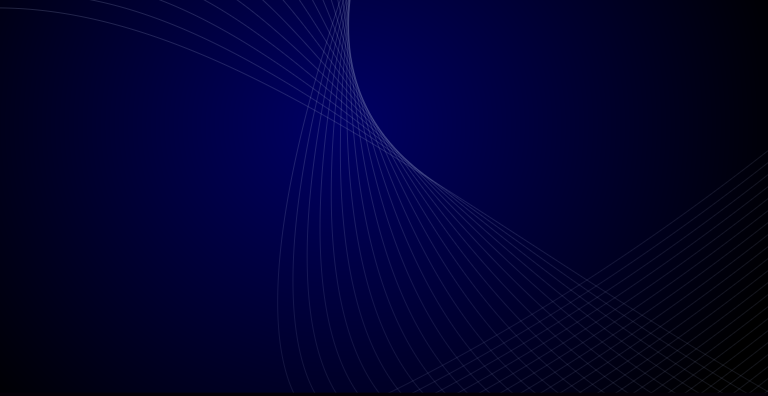
Give the GLSL for this background, as a WebGL 1 fragment shader.

```glsl
precision highp float;
// A deep blue radial glow fading to black, crossed by a twisted sheet of
// hairlines. The sheet blends two cubic Bezier curves; a second fan of
// offset parabolas rises to the right. Lengths are in canvas heights.

uniform vec2 u_resolution;

const int STRANDS = 22;
const vec2 SWEEP = vec2(-0.4, 1.0); // every strand descends along this axis

// Antialiased hairline coverage at distance d
float hairline(float d) {
  float pixel = 1.0 / u_resolution.y;
  return clamp(0.5 + (0.0012 - abs(d)) / pixel, 0.0, 1.0);
}

vec2 bezier(vec2 a, vec2 b, vec2 c, vec2 d, float s) {
  float r = 1.0 - s;
  return r * r * r * a + 3.0 * r * s * (r * b + s * c) + s * s * s * d;
}

// Distance to a strand: bisect along SWEEP, then measure to the tangent
float strandDistance(vec2 p, float t) {
  vec2 a = mix(vec2(1.263, 1.758), vec2(0.0, 0.980), t);
  vec2 b = mix(vec2(1.174, 1.907), vec2(0.606, 0.975), t);
  vec2 c = mix(vec2(0.412, 0.169), vec2(1.212, 0.419), t);
  vec2 d = mix(vec2(0.821, -0.086), vec2(2.020, -0.035), t);
  float target = dot(p, SWEEP);
  float s = 0.5;
  float stride = 0.25;
  for (int i = 0; i < 13; i++) {
    float level = dot(bezier(a, b, c, d, s), SWEEP);
    s += level > target ? stride : -stride;
    stride *= 0.5;
  }
  float r = 1.0 - s;
  vec2 tangent = normalize(r * r * (b - a) + 2.0 * r * s * (c - b) + s * s * (d - c));
  vec2 offset = p - bezier(a, b, c, d, s);
  return offset.x * tangent.y - offset.y * tangent.x;
}

// Distance to one rising parabola of the right-hand fan
float fanDistance(vec2 p, float k) {
  float u = p.x - 0.997;
  float height = 0.015 + 0.5 * u + 0.15 * u * u - 0.0303 * k;
  float slope = 0.5 + 0.3 * u;
  return (p.y - height) / sqrt(1.0 + slope * slope);
}

void main() {
  vec2 p = gl_FragCoord.xy / u_resolution.y;

  // Background glow
  float radius = length((p - vec2(0.859, 0.684)) / vec2(1.08, 1.0));
  vec3 color = vec3(0.0, 0.0, max(0.40 - 0.368 * radius, 0.0));

  // Line strength, fading towards the bottom; crossings add up
  float strandAlpha = mix(0.13, 0.23, smoothstep(0.1, 0.7, p.y));
  float clear = 1.0;
  for (int i = 0; i < STRANDS; i++) {
    float k = float(i);
    clear *= 1.0 - strandAlpha * hairline(strandDistance(p, k / float(STRANDS - 1)));
    clear *= 1.0 - 0.14 * hairline(fanDistance(p, k));
  }
  color = mix(vec3(0.58, 0.62, 0.78), color, clear);

  // Dark strip along the lower edge
  float strip = clamp(0.5 + (0.0085 - p.y) * u_resolution.y, 0.0, 1.0);
  color = mix(color, vec3(0.02, 0.0, 0.03), strip);

  gl_FragColor = vec4(color, 1.0);
}
```
